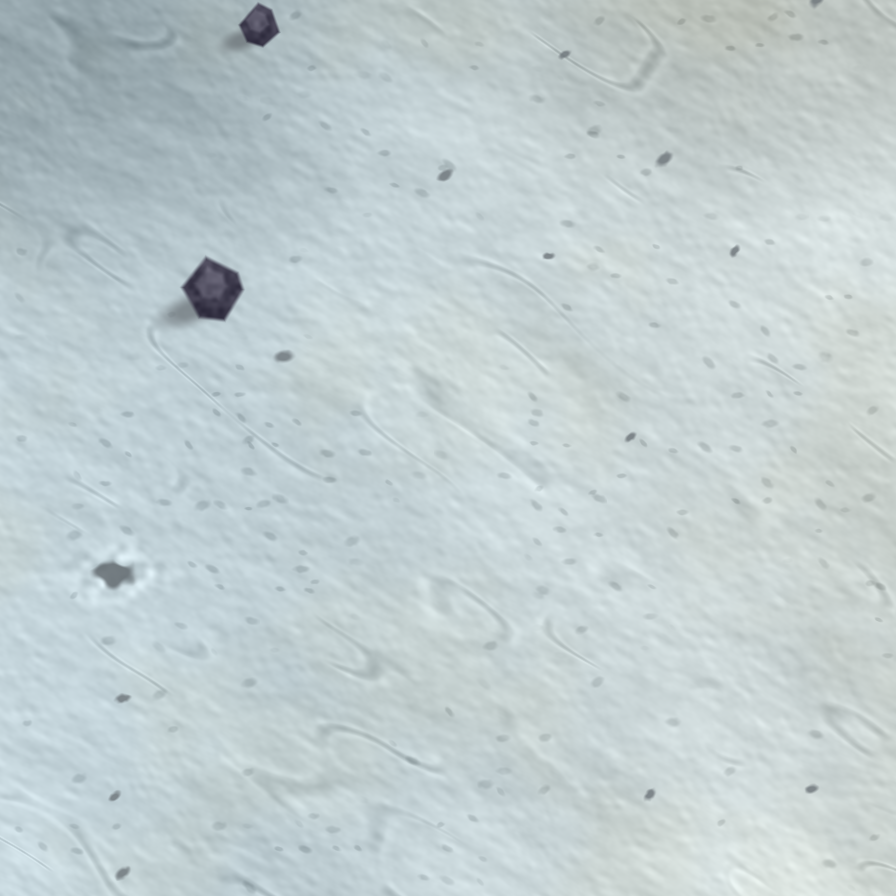
Give the GLSL for this texture, as a WebGL 1 fragment shader.

```glsl
precision highp float;
uniform vec2 u_resolution;

float hash(vec2 p) {
  vec3 q = fract(vec3(p.xyx) * 0.1031);
  q += dot(q, q.yzx + 33.33);
  return fract((q.x + q.y) * q.z);
}

float noise(vec2 p) {
  vec2 i = floor(p), f = fract(p);
  f = f * f * (3.0 - 2.0 * f);
  return mix(mix(hash(i), hash(i + vec2(1, 0)), f.x),
             mix(hash(i + vec2(0, 1)), hash(i + 1.0), f.x), f.y);
}

float fbm(vec2 p) {
  float sum = 0.0, amp = 0.5;
  for (int i = 0; i < 4; i++) {
    sum += amp * noise(p);
    p = mat2(1.6, 1.2, -1.2, 1.6) * p + 17.3;
    amp *= 0.5;
  }
  return sum;
}

vec2 rotate(vec2 p, float a) {
  return vec2(cos(a) * p.x + sin(a) * p.y, cos(a) * p.y - sin(a) * p.x);
}

// Trowelled plaster, with its grain falling to the right
float relief(vec2 uv) {
  vec2 p = rotate(uv, -0.55) + 0.012 * noise(uv * 9.0);
  return fbm(p * vec2(22.0, 44.0) + 40.0) + 0.35 * noise(p * vec2(75.0, 130.0));
}

// Scattered oval specks: one candidate in each grid cell
float specks(vec2 uv, float cells, float share, vec2 size, float tilt) {
  vec2 id = floor(uv * cells);
  vec2 centre = 0.25 + 0.5 * vec2(hash(id + 3.7), hash(id + 91.2));
  vec2 p = rotate((fract(uv * cells) - centre) / cells, tilt + hash(id + 8.0) - 0.5);
  p += 0.25 * size * (noise(uv * 230.0) - 0.5);
  float d = length(p / (size * (0.6 + 0.6 * hash(id + 25.0))));
  return step(1.0 - share, hash(id + 57.0)) * (1.0 - smoothstep(0.45, 1.25, d));
}

// Faceted dark stone with a soft shadow to its lower left
vec3 addStone(vec3 colour, vec2 uv, vec2 centre, float radius, float seed) {
  vec2 p = (uv - centre) / radius;
  vec2 s = rotate(p + vec2(0.85, 0.6), 0.35) / vec2(1.25, 0.55);
  colour = mix(colour, vec3(0.43, 0.46, 0.48), 0.75 * (1.0 - smoothstep(0.25, 1.2, length(s))));
  float edge = -1.0, facet = -1.0;
  for (int i = 0; i < 6; i++) {
    float k = float(i), a = k * 1.047 + 0.6 * hash(vec2(k, seed));
    vec2 dir = vec2(cos(a), sin(a));
    edge = max(edge, dot(p, dir) - 0.72 - 0.25 * hash(vec2(seed, k)));
    facet = max(facet, dot(p - vec2(-0.15, 0.25), dir) - 0.4);
  }
  float top = 1.0 - smoothstep(-0.05, 0.15, facet);
  vec3 stone = mix(vec3(0.24, 0.23, 0.30), vec3(0.40, 0.39, 0.46), 0.7 * top + 0.2 * p.y);
  stone += 0.12 * (noise(uv * 150.0) - 0.5);
  return mix(colour, stone, 1.0 - smoothstep(-0.09, 0.09, edge));
}

void main() {
  vec2 uv = gl_FragCoord.xy / u_resolution;

  // Cool light on the left, warm on the right, dim far corner
  vec3 colour = mix(vec3(0.755, 0.82, 0.845), vec3(0.815, 0.855, 0.855), smoothstep(0.1, 1.0, uv.x));
  colour -= 0.20 * (1.0 - smoothstep(0.0, 0.42, length((uv - vec2(0.0, 1.0)) * vec2(0.6, 1.0))));
  colour -= vec3(0.06, 0.07, 0.085) * smoothstep(0.72, 1.0, uv.y) * smoothstep(0.35, 0.8, uv.x);

  // Broad stains and brighter worn patches
  float stain = fbm(rotate(uv, -0.5) * vec2(4.0, 7.0) + 5.0);
  colour += 0.15 * (stain - 0.47);
  colour -= vec3(0.0, 0.008, 0.025) * smoothstep(0.45, 0.7, fbm(uv * 5.0 + 31.0));

  // Relief lit from the upper right
  float height = relief(uv);
  float slope = height - relief(uv + vec2(0.003, 0.005));
  colour += 0.10 * slope + 0.05 * (height - 0.64);
  colour += 0.012 * (noise(uv * 190.0) - 0.5);

  // Broken scratches along the grain
  vec2 grain = rotate(uv, -0.6) + 0.025 * noise(uv * 7.0);
  float line = abs(noise(grain * vec2(7.0, 24.0) + 70.0) - 0.5);
  float broken = smoothstep(0.55, 0.75, noise(grain * vec2(13.0, 20.0)));
  colour -= 0.07 * broken * (1.0 - smoothstep(0.0, 0.05, line));
  colour += 0.04 * broken * smoothstep(0.03, 0.06, line) * (1.0 - smoothstep(0.06, 0.12, line));

  // Faint pores, then sparse dark chips
  float worn = smoothstep(0.35, 0.65, noise(uv * 6.0 + 12.0));
  colour -= 0.10 * worn * specks(uv, 31.0, 0.35, vec2(0.008, 0.004), -0.4);
  colour -= 0.09 * specks(uv + 0.37, 19.0, 0.2, vec2(0.008, 0.005), 0.1);
  colour = mix(colour, vec3(0.42, 0.45, 0.47), 0.8 * specks(uv + 0.13, 10.0, 0.13, vec2(0.010, 0.006), 0.5));

  // Chipped hollow with a pale crumbled rim
  vec2 pit = uv - vec2(0.13, 0.36);
  float ragged = length(pit) + 0.03 * (noise(uv * 80.0) - 0.5);
  float crumbs = noise(uv * 95.0 + 9.0) - 0.4;
  colour += 0.22 * crumbs * (1.0 - smoothstep(0.015, 0.06, length(pit * vec2(0.7, 1.2))));
  colour = mix(colour, vec3(0.39, 0.42, 0.44), 0.85 * (1.0 - smoothstep(0.007, 0.018, ragged)));

  colour = addStone(colour, uv, vec2(0.241, 0.674), 0.034, 4.0);
  colour = addStone(colour, uv, vec2(0.291, 0.970), 0.024, 11.0);
  gl_FragColor = vec4(clamp(colour, 0.0, 1.0), 1.0);
}
```
